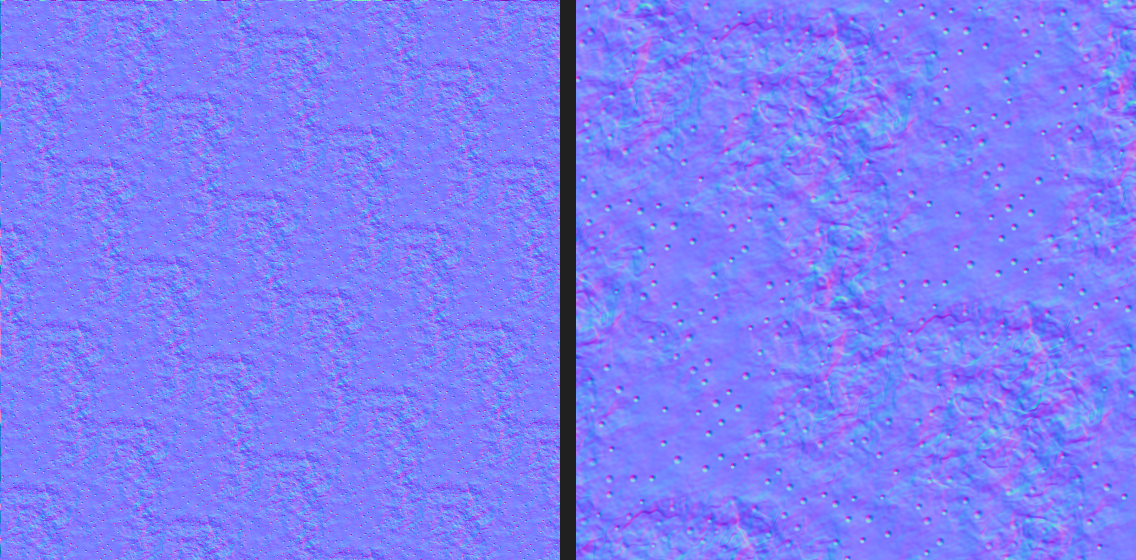
Left: the whole. Right: its middle third, enlarged.
Write a WebGL 2 fragment shader that draws this texture map.

```glsl
#version 300 es
precision highp float;
// Normal map of pitted, weathered rock: one cratered square tile repeated on a tilted grid.

uniform vec2 u_resolution;
out vec4 fragColor;

const float TILE_SIDE = 0.2095;                     // tile edge in canvas units
const vec2 TILE_AXIS = vec2(3.0, 2.0) / sqrt(13.0); // direction of the tile's u axis
const float SAMPLE_STEP = 0.0012;                   // spacing of height samples, canvas units
const float RELIEF = 1.0;                           // overall steepness

vec2 hash2(vec2 cell) {
    vec3 q = fract(cell.xyx * vec3(0.1031, 0.1030, 0.0973));
    q += dot(q, q.yzx + 33.33);
    return fract((q.xx + q.yz) * q.zy);
}

vec2 gradientAt(vec2 cell, vec2 period, float seed) {
    float angle = 6.28319 * hash2(mod(cell, period) + seed).x;
    return vec2(cos(angle), sin(angle));
}

// Gradient noise that repeats once per tile
float noise(vec2 tile, vec2 period, float seed) {
    vec2 p = tile * period;
    vec2 c = floor(p);
    vec2 f = p - c;
    vec2 w = f * f * f * (f * (f * 6.0 - 15.0) + 10.0);
    vec2 e = vec2(1.0, 0.0);
    float a = dot(gradientAt(c, period, seed), f);
    float b = dot(gradientAt(c + e.xy, period, seed), f - e.xy);
    float d = dot(gradientAt(c + e.yx, period, seed), f - e.yx);
    float g = dot(gradientAt(c + e.xx, period, seed), f - e.xx);
    return mix(mix(a, b, w.x), mix(d, g, w.x), w.y);
}

// Ragged displacement in three scales, so that outlines crumble
vec2 crumble(vec2 tile) {
    vec2 offset = vec2(0.0);
    float amount = 0.06;
    float cells = 7.0;
    for (int i = 0; i < 3; i++) {
        float seed = 51.0 + 23.0 * float(i);
        offset += amount * vec2(noise(tile, vec2(cells), seed), noise(tile, vec2(cells), seed + 9.0));
        amount *= 0.5;
        cells = 2.0 * cells + 3.0;
    }
    return tile + offset;
}

// Distance to the nearest repeat of a point in the tile
float wrappedDistance(vec2 tile, vec2 center) {
    return length(fract(tile - center + 0.5) - 0.5);
}

float blob(vec2 tile, vec2 center, float radius) {
    float d = wrappedDistance(tile, center) / radius;
    return exp(-d * d);
}

// Small round holes of varied size, at most one per cell
float pits(vec2 tile, float cells, float radius) {
    vec2 p = tile * cells;
    vec2 cell = mod(floor(p), cells);
    vec2 center = 0.2 + 0.6 * hash2(cell + 71.0);
    vec2 chance = hash2(cell + 137.0);
    float size = radius * (0.7 + 0.6 * chance.y);
    float d = length(fract(p) - center) / cells;
    return step(0.4, chance.x) * (1.0 - smoothstep(0.3 * size, 1.5 * size, d));
}

// Fine layers whose slope grows with roughness
float grain(vec2 tile, float roughness) {
    float sum = 0.0;
    vec2 period = vec2(8.0, 10.0);
    for (int i = 0; i < 4; i++) {
        sum += mix(0.045, 0.20, roughness) * noise(tile, period, 11.0 * float(i)) / period.y;
        period *= 2.0;
    }
    return sum;
}

float ledge(vec2 tile, vec2 period, float seed) {
    return smoothstep(-0.06, 0.10, noise(tile, period, seed));
}

float rockHeight(vec2 p) {
    vec2 tile = vec2(dot(p, TILE_AXIS), dot(p, vec2(-TILE_AXIS.y, TILE_AXIS.x))) / TILE_SIDE;
    vec2 bent = crumble(tile);

    // Rough patches between smooth plateaus
    vec2 crater = vec2(0.545, 0.146);
    float roughness = 0.30 + 0.6 * blob(bent, crater, 0.24)
        + 0.5 * blob(bent, vec2(0.33, 0.70), 0.15)
        + 0.5 * blob(bent, vec2(0.10, 0.47), 0.16)
        - 0.4 * blob(bent, vec2(0.67, 0.57), 0.24)
        - 0.4 * blob(bent, vec2(0.90, 0.06), 0.14)
        + 0.5 * noise(bent, vec2(6.0), 29.0);
    roughness = clamp(roughness, 0.0, 1.0);

    // Broken crater rim
    float rim = (wrappedDistance(bent, crater) - 0.22) / 0.035;
    float h = 0.004 * exp(-rim * rim) * (0.7 + 1.5 * noise(tile, vec2(9.0), 17.0));

    // Flaking plateau edges, chipped ledges, grain and pits
    h += 0.005 * (1.0 - smoothstep(0.32, 0.55, roughness));
    h += 0.004 * roughness * ledge(bent, vec2(9.0, 10.0), 61.0);
    h += 0.003 * roughness * ledge(bent, vec2(17.0, 19.0), 97.0);
    h += grain(tile, roughness);
    return h - 0.006 * pits(tile, 16.0, 0.0065) * (1.2 - roughness);
}

void main() {
    vec2 p = gl_FragCoord.xy / u_resolution;
    vec2 e = vec2(SAMPLE_STEP, 0.0);

    // Samples wrap at the canvas border, leaving a thin seam on the left and top
    float here = rockHeight(p);
    float left = rockHeight(fract(p - e.xy));
    float above = rockHeight(fract(p + e.yx));
    vec2 slope = vec2(here - left, above - here) * TILE_SIDE / SAMPLE_STEP;

    vec3 normal = normalize(vec3(-RELIEF * slope, 1.0));
    fragColor = vec4(0.5 + 0.5 * normal, 1.0);
}
```
